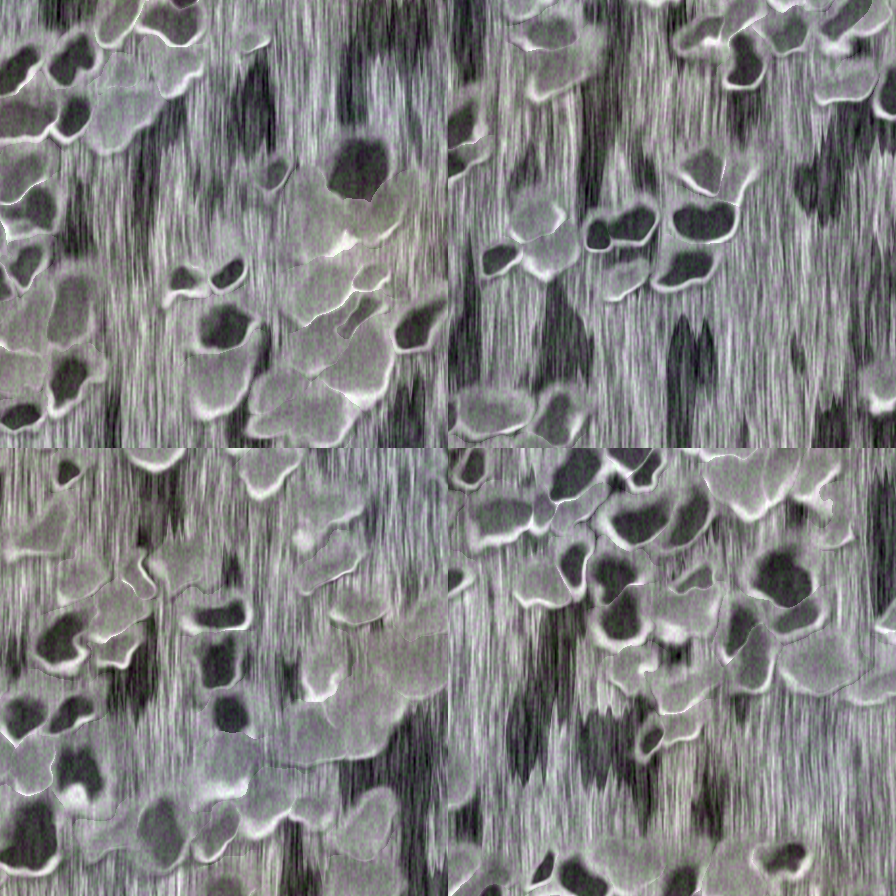
A three.js fragment shader for this texture:

```glsl
// Four tiles of weathered grey fibre, each with its own random offset.
// Stretched noise makes fine vertical strands and frayed dark gaps; scattered,
// tilted cells make smooth clustered pits lit along their lower rims.
varying vec2 vUv;

const float TILES = 2.0;
const float PIT_DENSITY = 18.0;
const vec3 GREEN_SHIFT = vec3(-0.05, 0.14, -0.07);
const vec3 WARM_SHIFT = vec3(0.03, 0.0, -0.05);

float hash(vec2 p) {
  vec3 q = fract(vec3(p.xyx) * 0.1031);
  q += dot(q, q.yzx + 33.33);
  return fract((q.x + q.y) * q.z);
}

float noise(vec2 p) {
  vec2 cell = floor(p);
  vec2 f = fract(p);
  f = f * f * (3.0 - 2.0 * f);
  float low = mix(hash(cell), hash(cell + vec2(1.0, 0.0)), f.x);
  float high = mix(hash(cell + vec2(0.0, 1.0)), hash(cell + 1.0), f.x);
  return mix(low, high, f.y);
}

// Noise centred on zero, for adding detail
float ripple(vec2 p) {
  return noise(p) - 0.5;
}

// Nearest pit: distance, distance to the second one, seed, height on its wall
vec4 nearestPit(vec2 p) {
  vec4 best = vec4(9.0, 9.0, 0.0, 0.0);
  vec2 home = floor(p);
  for (int y = -1; y <= 1; y++) {
    for (int x = -1; x <= 1; x++) {
      vec2 id = home + vec2(float(x), float(y));
      float cluster = noise(id * 0.42 + 3.1) + 0.6 * (hash(id + 41.3) - 0.5);
      if (cluster < 0.61) continue;
      vec2 jitter = vec2(hash(id + 11.9), hash(id + 23.5)) - 0.5;
      vec2 offset = p - id - 0.5 - 0.6 * jitter;
      offset.y -= 0.35 * offset.x;
      offset.y *= mix(0.8, 1.25, hash(id + 63.1));
      float reach = length(offset);
      float d = reach / mix(0.30, 0.60, hash(id + 87.4)) - 1.0;
      if (d < best.x) {
        best = vec4(d, best.x, hash(id + 7.7), offset.y / max(reach, 0.001));
      } else {
        best.y = min(best.y, d);
      }
    }
  }
  return best;
}

// Grey level of the vertical strands, with dark gaps between bundles
float fibreShade(vec2 p, float gapAmount) {
  p.x += 0.005 * ripple(p * vec2(22.0, 12.0));
  float hair = ripple(p * vec2(460.0, 60.0) + 13.0);
  float fine = ripple(p * vec2(330.0, 26.0));
  float strand = ripple(p * vec2(180.0, 15.0) + 4.0);
  float bundle = ripple(p * vec2(60.0, 9.0));
  float detail = 0.26 * hair + 0.30 * fine + 0.20 * strand;
  float shade = 0.575 + detail + 0.17 * bundle;

  // Strand ends slide up and down, which frays the gaps
  vec2 frayed = p + vec2(0.0, 0.035 * ripple(p * vec2(230.0, 7.0) + 31.0));
  float gap = noise(frayed * vec2(30.0, 11.0) + 9.2);
  gap += 0.30 * ripple(frayed * vec2(13.0, 6.0)) + 0.24 * strand + 0.18 * fine;
  gap = smoothstep(0.60, 0.74, gap) * gapAmount;
  float gapShade = 0.22 + 0.75 * detail;
  return mix(shade, gapShade, gap * 0.97);
}

// Soft membrane, pit hollow and bright rim laid over the strands
float pitShade(float base, vec4 pit, vec2 p) {
  float d = pit.x;
  float height = pit.w * (d + 1.0);
  float lower = 1.0 - smoothstep(-0.75, 0.45, pit.w);
  float membrane = 1.0 - smoothstep(0.1, 0.9, d);
  float skin = 0.58 + 0.32 * ripple(p * 28.0) + 0.12 * ripple(p * vec2(230.0, 50.0));
  float shade = mix(base, skin, 0.78 * membrane);

  // Deep pits are dark, shallow ones stay mid grey; upper edges fade softly
  float deep = smoothstep(0.40, 0.75, pit.z);
  float floorShade = mix(0.50, 0.19, deep) + 0.10 * ripple(p * vec2(190.0, 40.0));
  floorShade -= mix(0.14, 0.05, deep) * height;
  float softness = mix(0.55, 0.18, lower);
  float hollow = 1.0 - smoothstep(-softness, 0.08, d);
  shade = mix(shade, floorShade, hollow * mix(0.7, 0.97, deep));

  // Lit lips fade in and out along the rim; webs join neighbouring pits
  float vary = smoothstep(0.25, 0.75, noise(p * 34.0 + 5.0));
  float lip = (d - 0.12) / mix(0.10, 0.22, vary);
  float rim = exp(-lip * lip) * lower * mix(0.22, 1.0, vary);
  float web = (1.0 - smoothstep(0.0, 0.30, pit.y - d)) * (1.0 - smoothstep(0.1, 0.5, d));
  shade = mix(shade, 0.96, clamp(rim * 0.9 + web * 0.3 * vary, 0.0, 1.0));
  float shadow = smoothstep(0.25, 0.45, d) * (1.0 - smoothstep(0.45, 0.95, d));
  return shade - 0.12 * shadow * lower;
}

void main() {
  // A jump of offset per tile leaves a clean seam
  vec2 tile = floor(min(vUv, 0.9999) * TILES);
  vec2 p = vUv + tile * vec2(17.37, 11.83) + 2.0;

  vec2 warp = vec2(ripple(p * 24.0), ripple(p * 24.0 + 50.0));
  warp += 0.3 * vec2(ripple(p * 70.0), ripple(p * 70.0 + 80.0));
  vec4 pit = nearestPit(p * PIT_DENSITY + 0.60 * warp);

  float shade = fibreShade(p, smoothstep(0.1, 0.6, pit.x));
  shade = pitShade(shade, pit, p);
  shade += 0.08 * ripple(p * vec2(430.0, 260.0));

  // Faint green to violet grain over broad warm and cool areas
  vec3 colour = vec3(shade);
  colour += GREEN_SHIFT * ripple(p * vec2(400.0, 280.0) + 60.0);
  colour += WARM_SHIFT * ripple(p * 7.0 + 20.0);
  gl_FragColor = vec4(clamp(colour, 0.0, 1.0), 1.0);
}
```
